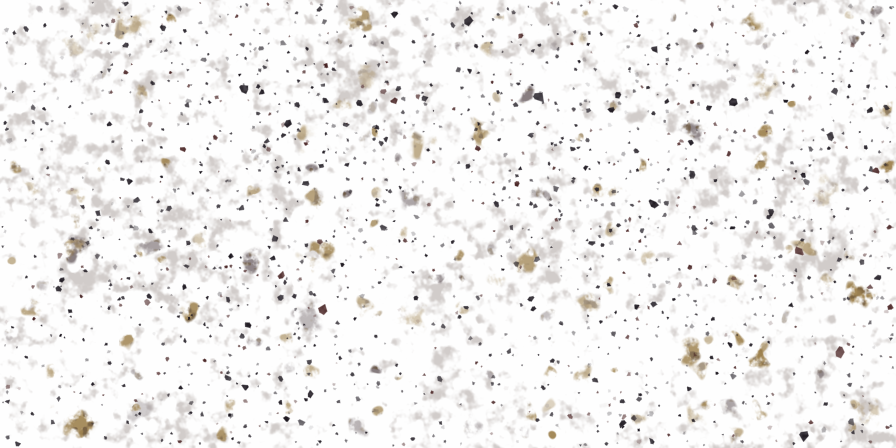
This texture is drawn by a WebGL 1 fragment shader. Its source:

```glsl
precision highp float;

uniform vec2 u_resolution;

const vec3 PAPER = vec3(0.995);
const vec3 DUST = vec3(0.58, 0.53, 0.51);
const vec3 OCHRE = vec3(0.62, 0.51, 0.31);
const vec3 UMBER = vec3(0.36, 0.27, 0.16);
const vec3 ASH = vec3(0.52, 0.48, 0.49);
const vec3 INK = vec3(0.13, 0.11, 0.14);
const vec3 GARNET = vec3(0.30, 0.16, 0.16);

float hash(vec2 p) {
  return fract(sin(dot(p, vec2(127.1, 311.7))) * 43758.5453);
}

vec2 hash2(vec2 p) {
  return vec2(hash(p), hash(p + 57.3));
}

float noise(vec2 p) {
  vec2 i = floor(p);
  vec2 f = fract(p);
  f = f * f * (3.0 - 2.0 * f);
  float low = mix(hash(i), hash(i + vec2(1.0, 0.0)), f.x);
  float high = mix(hash(i + vec2(0.0, 1.0)), hash(i + 1.0), f.x);
  return mix(low, high, f.y);
}

float fbm(vec2 p) {
  float sum = 0.0;
  float weight = 0.57;
  for (int i = 0; i < 3; i++) {
    sum += weight * noise(p);
    p = mat2(1.6, 1.2, -1.2, 1.6) * p + 17.0;
    weight *= 0.5;
  }
  return sum;
}

// Signed distance to a random convex chip of mean radius r
float chip(vec2 q, float r, vec2 seed) {
  float d = -r;
  for (int i = 0; i < 6; i++) {
    vec2 h = hash2(seed + 3.7 * float(i));
    float angle = (float(i) + 0.7 * h.x) * 1.0472;
    d = max(d, dot(q, vec2(cos(angle), sin(angle))) - r * mix(0.55, 1.25, h.y));
  }
  return d;
}

// One layer of mineral grains, at most one per cell
vec3 grains(vec3 base, vec2 p, float scale, float share, vec2 radii, float paleness, float seed) {
  vec2 g = p * scale + seed;
  vec2 cell = floor(g);
  vec2 id = cell + seed;
  vec2 center = 0.5 + 0.5 * (hash2(id + 5.1) - 0.5);
  float clump = 0.4 + 1.2 * noise((cell - seed) / scale * 3.0);
  float present = step(hash(id + 9.4), share * clump);
  float size = hash(id + 2.6);
  float r = mix(radii.x, radii.y, size * size);
  float edge = 0.8 * scale / u_resolution.y;
  vec2 q = fract(g) - center;
  float cover = 1.0 - smoothstep(-edge, edge, chip(q, r, id));

  vec3 color = mix(INK, GARNET, step(0.8, hash(id + 13.0)));
  color += 0.16 * (noise(p * 150.0) - 0.4);
  float opacity = 1.0 - paleness * hash(id + 21.0);
  return mix(base, color, cover * present * opacity);
}

// Ragged, porous stains in ochre or ash
vec3 stains(vec3 base, vec2 p, float scale, float share, vec2 radii, float seed) {
  vec2 warp = vec2(noise(p * 38.0), noise(p * 38.0 + 40.0)) - 0.5;
  vec2 g = p * scale + seed;
  vec2 cell = floor(g);
  vec2 id = cell + seed;
  vec2 center = 0.5 + 0.4 * (hash2(id + 4.2) - 0.5);
  float r = mix(radii.x, radii.y, hash(id + 8.8));
  vec2 q = fract(g) - center + 0.3 * r * warp * 4.0;
  float body = 1.0 - length(q) / r;
  float pores = fbm(p * 60.0 + seed);
  float cover = smoothstep(0.0, 0.45, body) * smoothstep(0.38, 0.78, pores + 0.22 * body);
  float strength = step(hash(id + 1.9), share) * mix(0.35, 1.0, hash(id + 6.3));

  vec3 tint = mix(OCHRE, ASH, step(0.68, hash(id + 3.3)));
  tint = mix(tint, UMBER, 0.75 * smoothstep(0.55, 0.85, noise(p * 95.0 + seed)));
  return mix(base, tint, cover * strength);
}

void main() {
  vec2 p = gl_FragCoord.xy / u_resolution.y;

  // Faint dust drifting over the white ground
  float drift = 0.3 * (noise(p * 5.0 + 31.0) - 0.5);
  float dust = smoothstep(0.56, 0.86, fbm(p * 42.0) + drift);
  vec3 color = mix(PAPER, DUST, 0.42 * dust);

  // Stains, broad then small
  color = stains(color, p, 8.0, 0.32, vec2(0.16, 0.30), 11.0);
  color = stains(color, p, 15.0, 0.22, vec2(0.16, 0.32), 23.0);

  // Grains, from pale flecks to dark chips
  color = grains(color, p, 34.0, 0.20, vec2(0.10, 0.20), 0.95, 37.0);
  color = grains(color, p, 46.0, 0.20, vec2(0.08, 0.18), 0.70, 41.0);
  color = grains(color, p, 23.0, 0.22, vec2(0.08, 0.16), 0.40, 53.0);
  color = grains(color, p, 12.0, 0.15, vec2(0.08, 0.18), 0.20, 67.0);

  gl_FragColor = vec4(clamp(color, 0.0, 1.0), 1.0);
}
```
